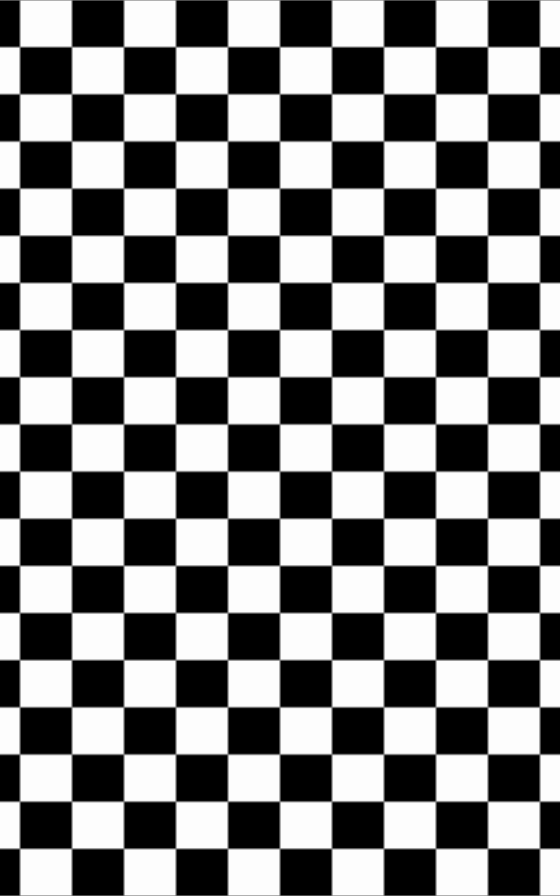
Write a WebGL 1 fragment shader that draws this pattern.

```glsl
precision highp float;
// Black and white checkerboard of slightly wide tiles, in 19 full rows.
// Each axis makes a soft square wave of +1 and -1; their product gives
// the colour of the tile, with evenly softened borders.

uniform vec2 u_resolution;

const vec2 TILE_COUNT = vec2(10.77, 19.0); // tiles across and down the canvas
const vec2 GRID_ORIGIN = vec2(0.5, 0.0);   // a tile corner, as canvas fraction
const float EDGE_WIDTH = 0.0046;           // soft border, in canvas widths
const vec3 DARK = vec3(0.0);
const vec3 LIGHT = vec3(0.992);

// Alternates between +1 and -1 per tile, ramping through 0 at each border.
vec2 softSquareWave(vec2 tile, vec2 tileSize, float edgeWidth) {
  vec2 parity = 1.0 - 2.0 * mod(floor(tile), 2.0);
  vec2 borderDistance = (0.5 - abs(fract(tile) - 0.5)) * tileSize;
  return parity * clamp(borderDistance / (0.5 * edgeWidth), 0.0, 1.0);
}

void main() {
  vec2 uv = gl_FragCoord.xy / u_resolution;
  vec2 tile = (uv - GRID_ORIGIN) * TILE_COUNT;

  // Lengths are in canvas widths, so borders are equally soft on both axes.
  vec2 tileSize = vec2(1.0, u_resolution.y / u_resolution.x) / TILE_COUNT;
  float edgeWidth = max(EDGE_WIDTH, 1.0 / u_resolution.x);

  // Tiles with matching signs on both axes are dark.
  vec2 wave = softSquareWave(tile, tileSize, edgeWidth);
  float darkness = 0.5 + 0.5 * wave.x * wave.y;
  gl_FragColor = vec4(mix(LIGHT, DARK, darkness), 1.0);
}
```
